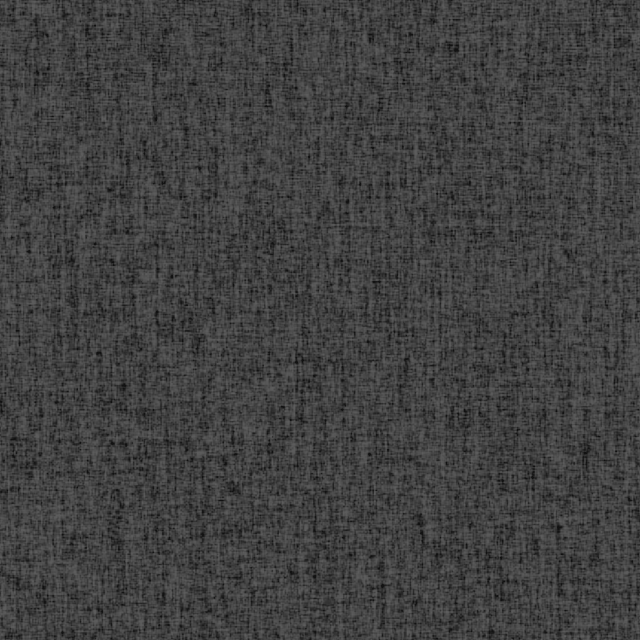
Write a WebGL 1 fragment shader that draws this texture.

```glsl
precision highp float;

uniform vec2 u_resolution;

float hash(vec2 cell, float seed) {
  return fract(sin(dot(cell, vec2(127.1, 311.7)) + seed * 74.7) * 43758.5453);
}

// Smooth value noise in -1..1; unequal frequencies stretch it into fibres
float fibre(vec2 uv, vec2 frequency, float seed) {
  vec2 p = uv * frequency + seed * 0.37;
  vec2 cell = floor(p);
  vec2 f = fract(p);
  f = f * f * (3.0 - 2.0 * f);
  float low = mix(hash(cell, seed), hash(cell + vec2(1.0, 0.0), seed), f.x);
  float high = mix(hash(cell + vec2(0.0, 1.0), seed), hash(cell + vec2(1.0), seed), f.x);
  return mix(low, high, f.y) * 2.0 - 1.0;
}

// Upright threads: long thin streaks, medium fibres and short broken ones
float warp(vec2 uv) {
  return 0.55 * fibre(uv, vec2(210.0, 5.0), 1.0)
       + 0.95 * fibre(uv, vec2(390.0, 48.0), 2.0)
       + 1.10 * fibre(uv, vec2(430.0, 130.0), 3.0);
}

// Level threads, shorter and a little fainter
float weft(vec2 uv) {
  return 0.20 * fibre(uv, vec2(6.0, 200.0), 4.0)
       + 0.85 * fibre(uv, vec2(55.0, 390.0), 5.0)
       + 1.00 * fibre(uv, vec2(140.0, 430.0), 6.0);
}

// Small dark knots in the yarn
float knots(vec2 uv) {
  return smoothstep(0.5, 0.95, fibre(uv, vec2(210.0, 190.0), 7.0));
}

// Charcoal shade with a long dark tail and a soft light limit
vec3 charcoal(float tone) {
  float shade = 0.263 + 0.049 * tone - 0.005 * tone * tone;
  return vec3(clamp(shade, 0.07, 0.36));
}

void main() {
  vec2 uv = gl_FragCoord.xy / u_resolution;
  float grain = 1.1 * fibre(uv, vec2(350.0), 8.0);
  float blotches = 0.25 * fibre(uv, vec2(60.0, 45.0), 9.0);
  float tone = warp(uv) + weft(uv) + grain + blotches - 1.2 * knots(uv);
  gl_FragColor = vec4(charcoal(tone), 1.0);
}
```
